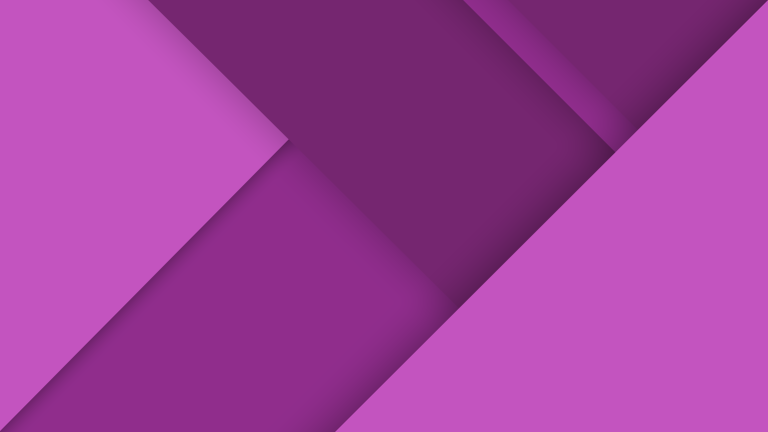
This background is drawn by a Shadertoy shader. Its source:

```glsl
const vec3 ORCHID = vec3(0.765, 0.330, 0.750);
const vec3 PURPLE = vec3(0.563, 0.176, 0.550);
const vec3 PLUM   = vec3(0.460, 0.148, 0.440);

// Signed distance to the line from a to b, positive on its left
float sideOf(vec2 p, vec2 a, vec2 b) {
    vec2 along = normalize(b - a);
    return dot(p - a, vec2(-along.y, along.x));
}

// Shadow factor that fades out over the given reach
float shadow(float dist, float reach, float strength) {
    float t = clamp(1.0 - dist / reach, 0.0, 1.0);
    return 1.0 - strength * t * t;
}

// Lays a sheet over the base, with a shadow cast outside its edge
vec3 laySheet(vec3 base, vec3 sheet, float d, float reach, float strength, float pixel) {
    vec3 shaded = base * shadow(max(-d, 0.0), reach, strength);
    return mix(shaded, sheet, smoothstep(-0.7 * pixel, 0.7 * pixel, d));
}

void mainImage(out vec4 fragColor, in vec2 fragCoord) {
    float pixel = 1.0 / iResolution.y;
    vec2 p = fragCoord * pixel;
    p.x *= 16.0 / 9.0 * iResolution.y / iResolution.x;

    // Edges of the sheets, in canvas heights
    float leftPanel  = sideOf(p, vec2(0.0, 0.002), vec2(0.667, 0.676));
    float wideBand   = sideOf(p, vec2(0.343, 1.0), vec2(1.060, 0.289));
    float thinStrip  = sideOf(p, vec2(1.072, 1.0), vec2(1.424, 0.648));
    float corner     = sideOf(p, vec2(1.176, 1.0), vec2(1.472, 0.704));
    float rightPanel = sideOf(p, vec2(1.778, 1.0), vec2(0.7755, 0.0));

    // Stack from bottom to top
    vec3 color = PURPLE;
    color = laySheet(color, ORCHID, leftPanel, 0.050, 0.24, pixel);
    color = laySheet(color, PLUM, wideBand, 0.100, 0.14, pixel);
    color = laySheet(color, PURPLE, thinStrip, 0.100, 0.15, pixel);
    color = laySheet(color, PLUM, corner, 0.090, 0.15, pixel);
    color = laySheet(color, ORCHID, rightPanel, 0.120, 0.22, pixel);

    fragColor = vec4(color, 1.0);
}
```
